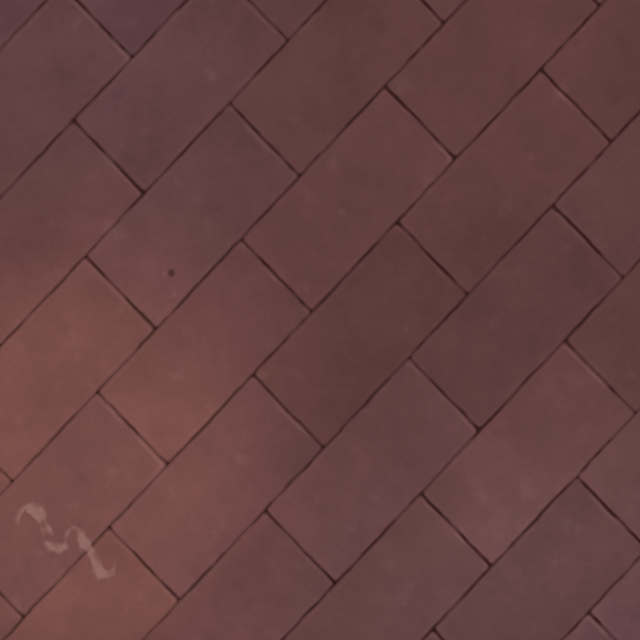
Write a Shadertoy shader that draws this texture.

```glsl
// Diagonal brick paving: a sheared running bond of soft-edged, mottled clay bricks,
// lit by a warm patch at the lower left and marked by a small chalky scuff.
// Bricks are cells of a skewed lattice; gradient noise supplies wear and tone.

vec2 hash2(vec2 p) {
    vec3 q = fract(p.xyx * vec3(0.1031, 0.1030, 0.0973));
    q += dot(q, q.yzx + 33.33);
    return fract((q.xx + q.yz) * q.zy);
}

float corner(vec2 cell, vec2 f, vec2 o) {
    return dot(hash2(cell + o) * 2.0 - 1.0, f - o);
}

float gradientNoise(vec2 p) {
    vec2 i = floor(p), f = p - i;
    vec2 w = f * f * f * (f * (f * 6.0 - 15.0) + 10.0);
    return mix(mix(corner(i, f, vec2(0, 0)), corner(i, f, vec2(1, 0)), w.x),
               mix(corner(i, f, vec2(0, 1)), corner(i, f, vec2(1, 1)), w.x), w.y);
}

float fbm(vec2 p) {
    float sum = 0.0, amp = 0.6;
    for (int k = 0; k < 4; k++) {
        sum += amp * gradientNoise(p);
        p = mat2(1.6, 1.2, -1.2, 1.6) * p + 17.3;
        amp *= 0.55;
    }
    return sum;
}

// Soft elliptical pool of light, rotated by angle a
float pool(vec2 p, vec2 radius, float a) {
    vec2 q = mat2(cos(a), -sin(a), sin(a), cos(a)) * p / radius;
    return exp(-dot(q, q));
}

void mainImage(out vec4 fragColor, in vec2 fragCoord) {
    vec2 p = fragCoord / iResolution.y;
    float px = 1.0 / iResolution.y;

    // Skewed lattice: x along the brick, y across the courses
    vec2 along = vec2(0.2249, 0.2388), across = vec2(0.1108, -0.1142);
    vec2 wobble = 0.0030 * vec2(fbm(p * 26.0), fbm(p * 26.0 + 40.0));
    vec2 b = inverse(mat2(along, across)) * (p + wobble - vec2(0.244, 0.486));
    float course = floor(b.y);
    b.x += 0.41 * (course + 1.0);
    vec2 id = floor(b), f = b - id;
    vec2 size = vec2(length(along), length(across));
    vec2 rnd = hash2(id + 51.0), local = (f - 0.5) * size;

    // Distance inward from the rounded brick outline
    vec2 q = abs(local) - 0.5 * size + 0.008;
    float inset = 0.008 - length(max(q, 0.0)) - min(max(q.x, q.y), 0.0);

    // Broad light: cool shade with a wide warm patch
    float warm = 1.05 * pool(p - vec2(0.05, 0.40), vec2(0.25, 0.15), 0.65)
               + 0.75 * pool(p - vec2(0.29, 0.27), vec2(0.15, 0.10), 0.85)
               + 0.85 * pool(p - vec2(0.08, 0.13), vec2(0.30, 0.19), 0.0);
    warm = 1.12 * (1.0 - exp(-1.5 * warm));
    vec3 col = mix(vec3(0.368, 0.239, 0.236), vec3(0.490, 0.314, 0.290), warm);
    col += vec3(0.038, 0.032, 0.032) * pool(p - vec2(0.86, 0.20), vec2(0.28, 0.16), 0.7);
    col += vec3(0.012, 0.018, 0.026) * pool(p - vec2(0.80, 0.03), vec2(0.40, 0.18), 0.0);
    col += vec3(0.002, 0.009, 0.018) * pool(p - vec2(0.08, 0.92), vec2(0.32, 0.25), 0.0);
    col += vec3(0.022, 0.014, 0.014) * pool(p - vec2(0.85, 0.93), vec2(0.25, 0.16), 0.6);

    // Tone per brick, blotches and fine grain
    col *= 0.955 + 0.085 * rnd.x;
    col.gb += vec2(0.005, 0.014) * (rnd.y - 0.3);
    col *= 1.0 + 0.15 * fbm(p * 7.0 + rnd * 8.0) + 0.07 * fbm(p * 38.0);
    col *= 1.0 + 0.025 * gradientNoise(p * 130.0);
    col += 0.030 * smoothstep(0.15, 0.5, fbm(p * 20.0 + 9.0));

    // Worn pale rim at the upper end of each brick
    float wear = smoothstep(-0.25, 0.35, gradientNoise(p * 19.0 + 5.0));
    float rim = exp(-pow((inset - 0.0060) / 0.0030, 2.0));
    float endRim = smoothstep(0.94, 0.985, f.x);
    col += vec3(0.055, 0.047, 0.045) * rim * wear * (0.25 + 0.75 * endRim);

    // Joints: a wide faint groove holding a thin broken dark line
    float lit = min(warm, 1.0);
    float dirt = smoothstep(-0.30, 0.32, gradientNoise(p * 15.0 + 70.0)
               + 0.5 * gradientNoise(p * 47.0));
    float groove = 1.0 - smoothstep(0.0, 0.0062, inset);
    col *= 1.0 - 0.13 * groove * (0.6 + 0.4 * dirt);
    float crack = 1.0 - smoothstep(0.0002, 0.0027 + px, inset);
    float depth = (0.15 + 0.75 * dirt) * (0.75 + 0.3 * p.x) * (1.0 - 0.45 * lit);
    // Short joints stay more open than the long ones
    depth *= 0.85 + 0.4 * step(min(f.x, 1.0 - f.x) * size.x, min(f.y, 1.0 - f.y) * size.y);
    col = mix(col, vec3(0.215, 0.115, 0.110), crack * clamp(depth, 0.0, 0.95));
    float gap = 1.0 - smoothstep(-0.0035, 0.0003 + px, inset);
    col = mix(col, vec3(0.170, 0.090, 0.090), 0.85 * gap);

    // Rare pits
    vec2 pitAt = (hash2(id + 7.0) - 0.5) * size * 0.8;
    float pit = 1.0 - smoothstep(0.002, 0.007 + px, length(local - pitAt));
    col = mix(col, vec3(0.25, 0.15, 0.15), 0.7 * pit * step(0.95, rnd.y));

    // Chalky scuff: a broken wavy stroke
    vec2 s = p - vec2(0.105, 0.155) + 0.026 * vec2(fbm(p * 22.0), fbm(p * 22.0 + 31.0));
    float wave = s.y + 0.55 * s.x - 0.020 * sin(s.x * 82.0);
    float slope = 0.55 - 1.64 * cos(s.x * 82.0);
    float stroke = 1.0 - smoothstep(0.004, 0.012, abs(wave) / sqrt(1.0 + slope * slope));
    stroke *= 1.0 - smoothstep(0.065, 0.082, abs(s.x));
    stroke *= smoothstep(-0.40, 0.10, gradientNoise(p * 48.0 + 3.0));
    col = mix(col, vec3(0.62, 0.47, 0.45), 0.65 * stroke);

    fragColor = vec4(col, 1.0);
}
```
